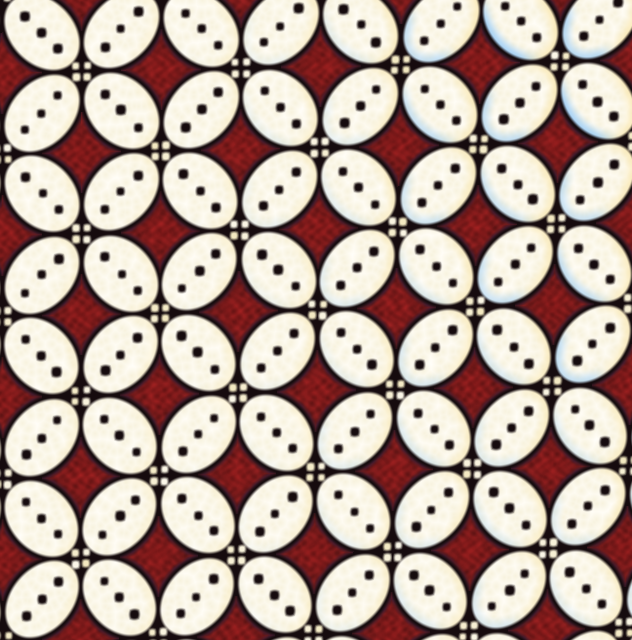
This pattern is drawn by a Shadertoy shader. Its source:

```glsl
#define PITCH vec2(0.1265, 0.1268)
#define FIRST vec2(0.0660, 0.0495)
#define RADII vec2(0.540, 0.388)
#define SOFT 0.026
#define OUTLINE 0.050
#define DOT_STEP 0.205
#define DOT_SIZE 0.058
#define BEAD_STEP 0.070
#define BEAD_SIZE 0.046
#define CREAM vec3(0.985, 0.970, 0.915)
#define RED vec3(0.430, 0.100, 0.100)
#define INK vec3(0.085, 0.045, 0.055)

vec2 hash22(vec2 p) {
    vec3 h = fract(p.xyx * vec3(0.1031, 0.1030, 0.0973));
    h += dot(h, h.yzx + 33.33);
    return fract((h.xx + h.yz) * h.zy);
}

// Distance to the nearest scattered point
float cellular(vec2 p) {
    vec2 id = floor(p), f = p - id;
    float nearest = 2.0;
    for (int j = -1; j <= 1; j++)
        for (int i = -1; i <= 1; i++) {
            vec2 o = vec2(i, j);
            nearest = min(nearest, length(o + hash22(id + o + 50.0) - f));
        }
    return nearest;
}

float ellipseDistance(vec2 p, vec2 r) {
    float k = length(p / r);
    return k * (k - 1.0) / max(length(p / (r * r)), 0.001);
}

// Blend of round and square outlines
float pebbleDistance(vec2 p, float r) {
    vec2 a = abs(p);
    return mix(length(p), max(a.x, a.y), 0.4) - r;
}

float cover(float d, float w) {
    return 1.0 - smoothstep(-w, w, d);
}

// Slightly tilted and tapered lattice, y pointing down
vec2 lattice(vec2 uv) {
    float col = (uv.x - FIRST.x) / (PITCH.x * (1.0 - 0.029 * uv.y));
    float row = (uv.y - FIRST.y + 0.0026 * col) / PITCH.y;
    return vec2(col, row) + 0.5;
}

void mainImage(out vec4 fragColor, in vec2 fragCoord) {
    vec2 uv = fragCoord / iResolution.xy;
    uv.y = 1.0 - uv.y;
    vec2 q = lattice(uv);
    float pixel = 1.0 / (PITCH.y * iResolution.y);
    float w = max(SOFT, 0.75 * pixel);

    // Alternating diagonal petals
    vec2 id = floor(q);
    vec2 p = q - id - 0.5 + (hash22(id + 7.0) - 0.5) * 0.014;
    float lean = mod(id.x + id.y, 2.0) < 0.5 ? 1.0 : -1.0;
    vec2 s = vec2(p.x * lean, p.y);
    vec2 axes = vec2(s.x + s.y, s.y - s.x) * 0.70711;
    float petal = ellipseDistance(axes, RADII);

    // Lattice corners: odd ones hold red, even ones hold beads
    vec2 corner = floor(q + 0.5);
    vec2 c = q - corner;
    float odd = mod(corner.x + corner.y, 2.0);
    float grain = cellular(q * 9.0);

    // Mottled red with a purple rim
    float weave = sin(q.x * 42.0 + sin(q.y * 19.0)) * sin(q.y * 46.0);
    vec3 red = RED * (0.86 + 0.32 * grain + 0.12 * weave);
    red += vec3(0.09, 0.0, 0.0) * exp(-14.0 * dot(c, c));
    vec3 rim = mix(vec3(0.25, 0.11, 0.20), vec3(0.30, 0.10, 0.11), grain);
    red = mix(rim, red, smoothstep(OUTLINE, OUTLINE + 0.065, petal));
    vec3 color = mix(INK, red, odd * smoothstep(OUTLINE - w, OUTLINE + w, petal));

    // Four beads at each joint
    vec2 beadId = corner * 2.0 + step(0.0, c);
    vec2 beadVary = hash22(beadId + 21.0);
    vec2 bead = abs(c) - BEAD_STEP + (beadVary - 0.5) * 0.014;
    float beadMask = cover(pebbleDistance(bead, BEAD_SIZE * mix(0.9, 1.1, beadVary.x)), w);
    vec3 beadColor = mix(CREAM, vec3(0.93, 0.87, 0.64), beadVary.y * 0.6);
    color = mix(color, beadColor, beadMask * (1.0 - odd));

    // Cream petals with cool and warm fringes
    float edge = smoothstep(-0.17, 0.0, petal);
    float side = dot(p, vec2(-1.5, 1.5));
    float drift = smoothstep(0.2, 0.9, uv.x) * (1.0 - 0.65 * uv.y);
    vec3 cream = CREAM + (grain - 0.45) * vec3(0.03, 0.04, 0.09);
    float cool = edge * drift * smoothstep(0.1, 0.7, side);
    float warm = edge * (0.3 + 0.4 * drift) * smoothstep(-0.1, 0.6, p.x * 1.5);
    cream = mix(cream, vec3(0.62, 0.81, 0.97), cool * mix(0.5, 1.0, hash22(id).x));
    cream = mix(cream, vec3(0.98, 0.90, 0.66), warm);
    color = mix(color, cream, cover(petal, w));

    // Three dots along each petal
    for (int i = -1; i <= 1; i++) {
        vec2 vary = hash22(id * 3.0 + float(i) + 90.0);
        vec2 d = s - DOT_STEP * float(i) + (vary - 0.5) * 0.025;
        float size = DOT_SIZE * mix(0.84, 1.1, vary.x);
        color = mix(color, INK, cover(pebbleDistance(d, size), w));
    }
    fragColor = vec4(clamp(color, 0.0, 1.0), 1.0);
}
```
